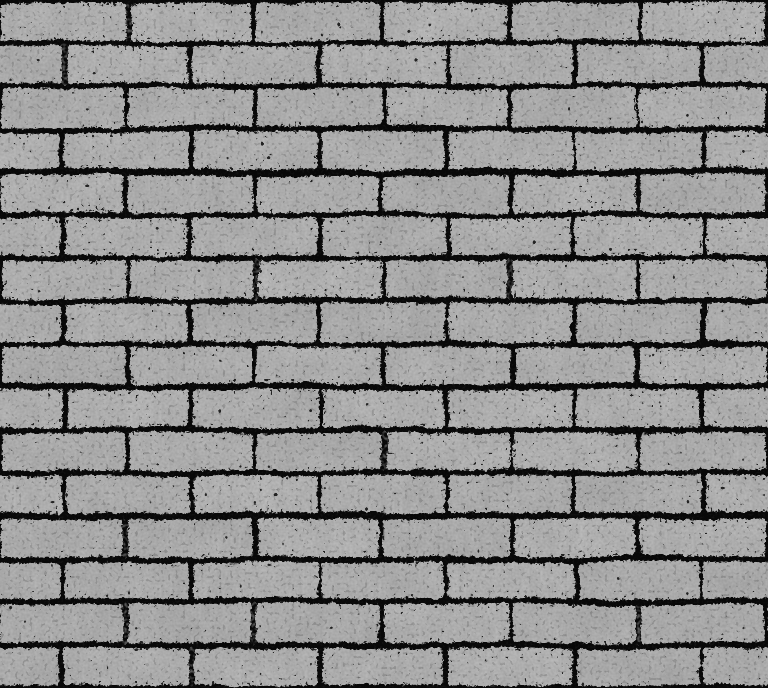
Write a Shadertoy shader that draws this texture.

```glsl
// Worn grey brick wall in running bond with rough black joints, tiling both ways.

float hash(vec2 p)
{
    vec3 q = fract(p.xyx * vec3(0.1031, 0.1030, 0.0973));
    q += dot(q, q.yzx + 33.33);
    return fract((q.x + q.y) * q.z);
}

// Slope contribution of one lattice corner; the lattice wraps at period.
float corner(vec2 cell, vec2 offset, vec2 f, vec2 period)
{
    float angle = 6.2832 * hash(mod(cell + offset, period) + 0.17 * period);
    return dot(vec2(cos(angle), sin(angle)), f - offset);
}

// Gradient noise with a whole number of cells over the canvas.
float noise(vec2 uv, vec2 period)
{
    vec2 p = uv * period, i = floor(p), f = p - i;
    vec2 u = f * f * f * (f * (f * 6.0 - 15.0) + 10.0);
    vec2 e = vec2(1, 0);
    return mix(mix(corner(i, e.yy, f, period), corner(i, e.xy, f, period), u.x),
               mix(corner(i, e.yx, f, period), corner(i, e.xx, f, period), u.x), u.y);
}

void mainImage(out vec4 fragColor, in vec2 fragCoord)
{
    vec2 uv = fragCoord / iResolution.xy;
    float pixel = 16.0 / iResolution.y;

    // Noise layers, from broad to fine
    float patches = noise(uv, vec2(19, 23));
    float ragged = noise(uv, vec2(110, 98));
    float grain = noise(uv, vec2(290, 260));
    float dust = noise(uv, vec2(211, 189));

    // Six bricks by sixteen courses, slightly uneven
    vec2 wall = uv * vec2(6, 16);
    wall.y += 0.08 * noise(uv, vec2(7, 13)) + 0.04 * noise(uv, vec2(31, 29));
    wall.x += 0.015 * noise(uv, vec2(17, 37));
    float course = mod(floor(wall.y), 16.0);
    wall.x += 0.5 * (1.0 - mod(course, 2.0));
    vec2 joint = floor(wall + 0.5);
    vec2 side = vec2(mod(joint.x, 6.0), course);
    float bed = mod(joint.y, 16.0);
    float sideRandom = hash(side + 41.0);
    float brickRandom = hash(vec2(mod(floor(wall.x), 6.0), course) + 7.0);

    // Distance into the brick, in course heights, with rounded corners
    float shift = 0.03 * (hash(side + 83.0) - 0.5) - 0.008;
    vec2 gap = abs(wall - joint - vec2(shift, 0)) * vec2(2.98, 1);
    gap -= vec2(0.035 + 0.03 * sideRandom, 0.055 + 0.022 * hash(vec2(bed, 59)));
    float inset = min(gap.x, gap.y);
    float edge = 0.07 - length(max(0.07 - gap, 0.0)) + max(inset - 0.07, 0.0);
    edge += 0.045 * ragged + 0.05 * grain + 0.025 * patches;
    float brick = smoothstep(-0.6 * pixel, 0.6 * pixel, edge);

    // Brick face: mottling, faint streaks and grey grains
    float face = 0.675 + 0.025 * (brickRandom - 0.5) + 0.03 * patches;
    face += 0.025 * noise(uv, vec2(97, 31)) + 0.05 * grain;
    face -= 0.09 * smoothstep(0.16, 0.4, dust);

    // Dark specks, crowded along the edges and on worn bricks
    float rim = exp(-7.0 * max(edge, 0.0));
    float limit = 0.53 - 0.36 * rim - 0.16 * max(patches, 0.0) - 0.07 * brickRandom;
    float specks = smoothstep(limit, limit + 0.16, grain * 0.65 + dust * 0.55);
    specks = max(specks, smoothstep(0.5, 0.62, ragged + 0.1 * patches));
    face = mix(face, 0.08, 0.9 * specks);

    // Joints are nearly black; a few upright ones are dusted grey
    float dusted = step(0.86, sideRandom) * step(gap.x, gap.y);
    float mortar = 0.03 + 0.07 * max(grain, 0.0) + dusted * 0.5 * max(dust + 0.1, 0.0);

    fragColor = vec4(vec3(mix(mortar, face, brick)), 1);
}
```
